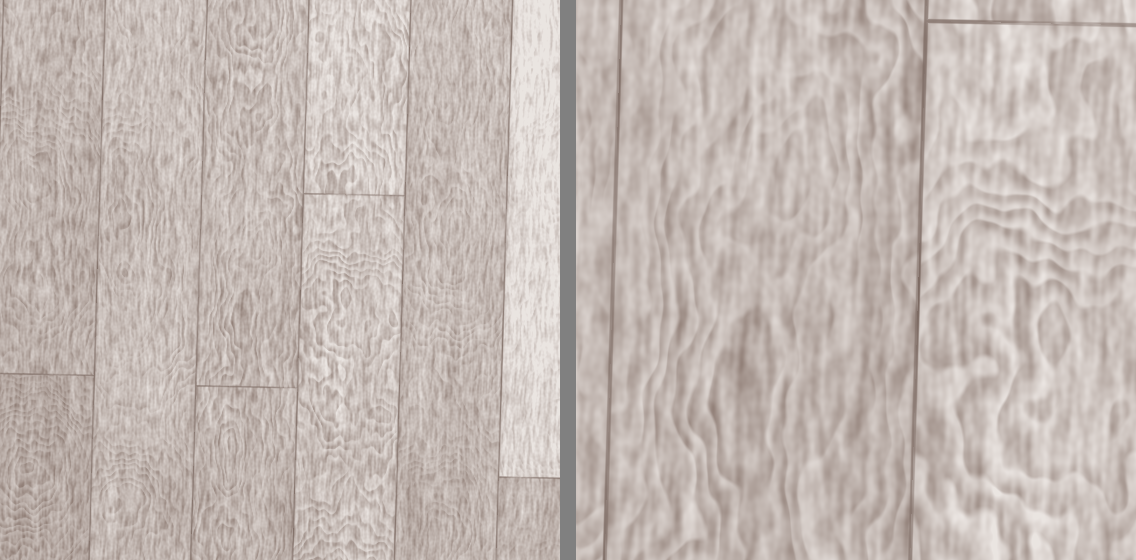
Left: the whole. Right: its middle third, enlarged.
This texture is drawn by a Shadertoy shader. Its source:

```glsl
// Pale oak floor: six columns of slightly leaning planks with cathedral grain.

const float PLANK_WIDTH = 0.1818;
const float FIRST_SEAM = -0.023;   // x of the leftmost seam at the bottom edge
const float LEAN = 0.0295;         // sideways drift of the seams per unit height
const float JOINT_TILT = 0.02;
const float SEAM_HALF_WIDTH = 0.0012;
const float RINGS = 14.0;          // growth rings across one plank
const float PORE_CONTRAST = 0.42;
const float SPECKLE_CONTRAST = 0.16;

const vec3 DARK_OAK = vec3(0.60, 0.535, 0.505);
const vec3 PALE_OAK = vec3(0.895, 0.87, 0.855);
const vec3 SEAM_COLOR = vec3(0.49, 0.42, 0.39);

// Per column: joint height (negative for none), tone above, tone below, ring contrast
const vec4 COLUMNS[6] = vec4[6](
    vec4(0.333, 0.54, 0.48, 0.22),
    vec4(-1.0, 0.64, 0.64, 0.20),
    vec4(0.318, 0.58, 0.58, 0.30),
    vec4(0.665, 0.75, 0.70, 0.36),
    vec4(-1.0, 0.55, 0.55, 0.20),
    vec4(0.166, 0.90, 0.52, 0.12));

float hash(vec2 p) {
    return fract(sin(dot(p, vec2(127.1, 311.7))) * 43758.5);
}

vec2 gradientAt(vec2 cell) {
    float angle = 6.2832 * hash(cell);
    return vec2(cos(angle), sin(angle));
}

// Gradient noise, roughly -0.6 to 0.6
float noise(vec2 p) {
    vec2 i = floor(p), f = p - i;
    vec2 s = f * f * f * (f * (f * 6.0 - 15.0) + 10.0);
    vec2 e = vec2(0.0, 1.0);
    float low = mix(dot(gradientAt(i), f),
                    dot(gradientAt(i + e.yx), f - e.yx), s.x);
    float high = mix(dot(gradientAt(i + e.xy), f - e.xy),
                     dot(gradientAt(i + e.yy), f - e.yy), s.x);
    return mix(low, high, s.y);
}

// Growth rings of a log cut lengthwise: depth is the distance from cut to pith
float growthRings(vec2 q, float seed) {
    float pith = 0.45 * (hash(vec2(seed, 4.0)) - 0.5)
               + 0.25 * noise(vec2(q.y * 2.5, seed + 0.3));
    float depth = 1.9 * noise(vec2(q.y * 2.1 + seed, seed + 0.5))
                + 0.35 * noise(vec2(q.y * 6.5, seed + 0.7));
    float wobble = 0.16 * noise(vec2(q.x * 4.0 + seed, q.y * 12.0))
                 + 0.06 * noise(vec2(q.x * 11.0, q.y * 38.0 + seed));
    float radius = length(vec2(q.x - pith, depth)) + wobble;
    float phase = fract(radius * RINGS);
    return smoothstep(0.0, 0.7, phase) * (1.0 - smoothstep(0.78, 1.0, phase));
}

float lineMask(float dist, float halfWidth, float pixel) {
    return 1.0 - smoothstep(halfWidth - pixel, halfWidth + pixel, dist);
}

void mainImage(out vec4 fragColor, in vec2 fragCoord) {
    vec2 uv = fragCoord / iResolution.xy;
    float pixel = 1.0 / min(iResolution.x, iResolution.y);

    // Plank layout
    vec2 p = vec2(uv.x - LEAN * uv.y - FIRST_SEAM, uv.y + JOINT_TILT * uv.x);
    float u = p.x / PLANK_WIDTH;
    float column = floor(u);
    vec4 style = COLUMNS[int(clamp(column, 0.0, 5.0))];
    float above = smoothstep(-pixel, pixel, p.y - style.x);
    float seed = column * 7.0 + step(style.x, p.y) * 3.0 + 11.0;

    // Rings fade in and out along the board
    vec2 q = vec2(u - column - 0.5, p.y);
    float rings = growthRings(q, seed);
    float figure = 0.85 + 0.9 * noise(vec2(q.x * 2.5 + seed, q.y * 4.0));

    // Long fibres, short pores and fine speckle
    float sway = 0.012 * noise(vec2(p.x * 8.0 + seed, p.y * 5.0));
    float fibreX = p.x + sway;
    float fibres = noise(vec2(fibreX * 75.0 + seed, p.y * 5.0));
    float pores = noise(vec2(fibreX * 190.0, p.y * 34.0 + seed));
    float speckle = noise(uv * vec2(240.0, 170.0));
    float mottling = noise(vec2(p.x * 16.0 + seed, p.y * 4.0));

    // Daylight falls from the upper right
    float tone = mix(style.z, style.y, above);
    tone += 0.13 * (uv.y - 0.5) + 0.10 * (uv.x - 0.5);
    tone -= style.w * figure * (rings - 0.42);
    tone += PORE_CONTRAST * pores * (0.65 + 0.7 * rings);
    tone += 0.24 * fibres + 0.16 * mottling + SPECKLE_CONTRAST * speckle;
    vec3 color = mix(DARK_OAK, PALE_OAK, clamp(tone, -0.1, 1.08));

    // Long seams and butt joints, worn unevenly
    float wear = 0.68 + 0.5 * noise(vec2(column * 3.7, p.y * 9.0));
    float seamDist = abs(u - round(u)) * PLANK_WIDTH;
    float seam = lineMask(seamDist, SEAM_HALF_WIDTH, pixel) * wear;
    float shade = 0.10 * exp(-seamDist / 0.004);
    float jointWear = 0.55 + 0.6 * noise(vec2(p.x * 22.0, column + 0.4));
    float joint = lineMask(abs(p.y - style.x), SEAM_HALF_WIDTH, pixel) * jointWear;
    color = mix(color, SEAM_COLOR, clamp(max(seam, joint) + shade, 0.0, 1.0));

    fragColor = vec4(color, 1.0);
}
```
